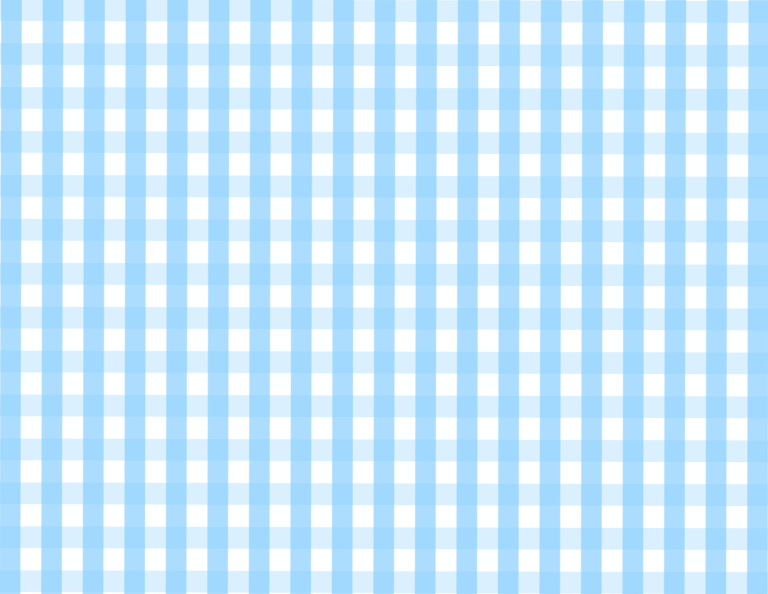
Reproduce this pattern procedurally as a Shadertoy shader.

```glsl
// Sky-blue gingham: opaque vertical stripes crossed by paler horizontal bands.
// Each set is a periodic, soft-edged 1D mask on a very slightly turned grid;
// the two masks blend four flat tones: ground, band, stripe and crossing.

// Coverage of a line that starts at each multiple of period.
float stripeMask(float x, float period, float width, float softness) {
    float centred = mod(x - 0.5 * width + 0.5 * period, period) - 0.5 * period;
    float edgeDistance = abs(centred) - 0.5 * width;
    return 1.0 - smoothstep(-softness, softness, edgeDistance);
}

void mainImage(out vec4 fragColor, in vec2 fragCoord) {
    // Canvas width is 1; y runs down from the top edge.
    vec2 p = vec2(fragCoord.x, iResolution.y - fragCoord.y) / iResolution.x;
    vec2 centre = vec2(0.5, 0.5 * iResolution.y / iResolution.x);
    float pixel = 1.0 / iResolution.x;

    // Small turn of the cloth about the canvas centre.
    vec2 fromCentre = p - centre;
    vec2 cloth = p + 0.0026 * vec2(fromCentre.y, -fromCentre.x);

    // Stripes have softer edges than bands.
    float stripe = stripeMask(cloth.x - 0.0006, 0.05406, 0.0268, max(0.0012, 0.75 * pixel));
    float band = stripeMask(cloth.y - 0.0002, 0.0572, 0.0283, max(0.0006, 0.75 * pixel));

    // Ground and band tones, then stripe and crossing tones.
    vec3 betweenStripes = mix(vec3(0.998, 1.0, 1.0), vec3(0.853, 0.941, 1.0), band);
    vec3 onStripes = mix(vec3(0.675, 0.868, 0.996), vec3(0.627, 0.851, 0.992), band);
    fragColor = vec4(mix(betweenStripes, onStripes, stripe), 1.0);
}
```
